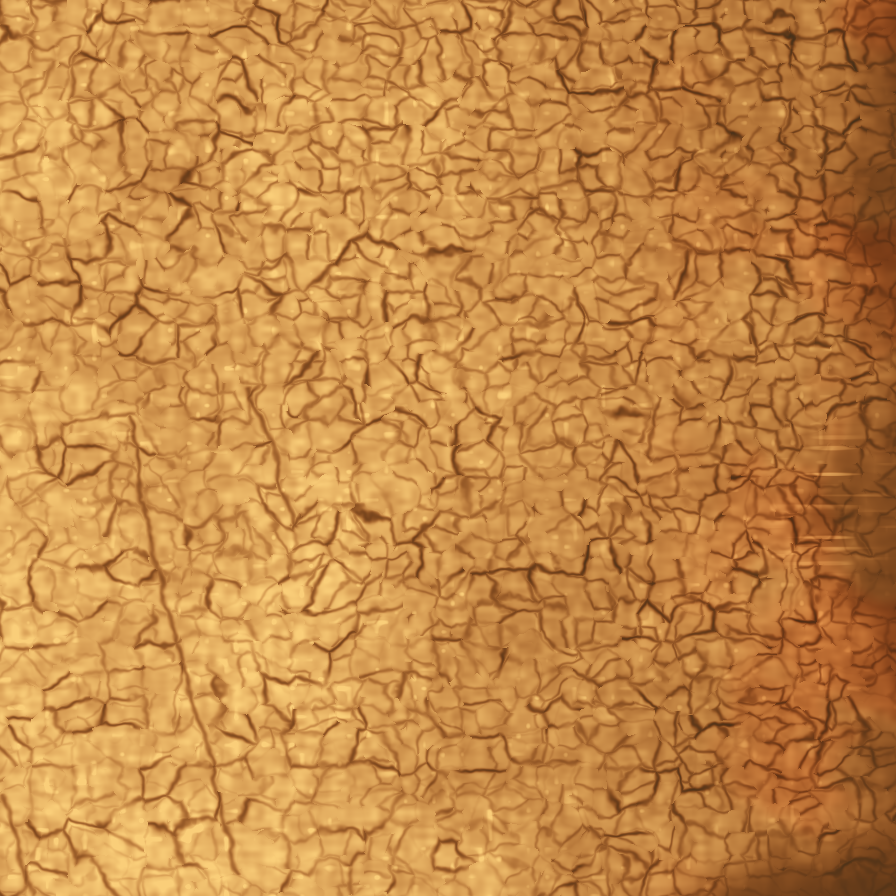
A Shadertoy shader for this texture:

```glsl
// Aged amber varnish with a fine net of brown cracks, darkening to the right edge.

float hash(vec2 p) {
    return fract(sin(dot(p, vec2(127.1, 311.7))) * 43758.5453);
}

float noise(vec2 p) {
    vec2 i = floor(p), f = fract(p);
    f = f * f * (3.0 - 2.0 * f);
    return mix(mix(hash(i), hash(i + vec2(1, 0)), f.x),
               mix(hash(i + vec2(0, 1)), hash(i + vec2(1, 1)), f.x), f.y);
}

float fbm(vec2 p) {
    float sum = 0.0, amp = 0.5;
    for (int i = 0; i < 4; i++) {
        sum += amp * noise(p);
        p = p * 2.03 + 17.3;
        amp *= 0.5;
    }
    return sum / 0.9375;
}

// Jittered cell centre; low jitter keeps the plates roughly square
vec2 cellPoint(vec2 id) {
    return id + 0.5 + 0.72 * (vec2(hash(id), hash(id + 57.3)) - 0.5);
}

// Voronoi borders, each with its own depth so that many fade or vanish
float crackNet(vec2 p, float width) {
    vec2 base = floor(p), nearId = base, nearPt = vec2(0);
    float best = 9.0;
    for (int y = -1; y <= 1; y++)
    for (int x = -1; x <= 1; x++) {
        vec2 id = base + vec2(x, y);
        vec2 c = cellPoint(id);
        float d = dot(c - p, c - p);
        if (d < best) { best = d; nearId = id; nearPt = c; }
    }
    float crack = 0.0;
    for (int y = -2; y <= 2; y++)
    for (int x = -2; x <= 2; x++) {
        if (x == 0 && y == 0) continue;
        vec2 id = nearId + vec2(x, y);
        vec2 c = cellPoint(id);
        float d = dot(0.5 * (nearPt + c) - p, normalize(c - nearPt));
        float depth = smoothstep(0.12, 0.95, hash(nearId + id + 0.37));
        crack = max(crack, depth * exp(-d * d / (width * width)));
    }
    return crack;
}

// Long single crack from a to b
float longCrack(vec2 p, vec2 a, vec2 b) {
    vec2 ab = b - a;
    float t = clamp(dot(p - a, ab) / dot(ab, ab), 0.0, 1.0);
    float d = length(p - a - ab * t) / 0.0032;
    return exp(-d * d);
}

void mainImage(out vec4 fragColor, in vec2 fragCoord) {
    vec2 uv = fragCoord / iResolution.xy;
    vec2 wobble = vec2(fbm(uv * 22.0), fbm(uv * 22.0 + 40.0)) - 0.5;
    vec2 p = uv + 0.035 * wobble;

    // Crack network: coarse plates plus finer ones, denser to the top and right
    float density = smoothstep(0.1, 0.9, 0.6 * uv.x + 0.35 * uv.y + 0.5 * (fbm(uv * 5.0) - 0.3));
    float coarse = crackNet(p * vec2(25.0, 28.0), 0.075);
    float fine = crackNet(p * vec2(37.0, 42.0) + 9.0, 0.09);
    float fade = 0.5 + 0.7 * smoothstep(0.25, 0.7, noise(uv * 30.0 + 5.0));
    float crack = max(coarse * fade, fine * mix(0.3, 0.85, density));

    // A few long cracks falling through the lower left
    vec2 q = uv + 0.025 * wobble;
    float lines = max(longCrack(q, vec2(0.145, 0.53), vec2(0.175, 0.35)),
                      longCrack(q, vec2(0.175, 0.35), vec2(0.27, 0.02)));
    lines = max(lines, longCrack(q, vec2(0.28, 0.57), vec2(0.33, 0.42)));
    lines = max(lines, longCrack(q, vec2(0.0, 0.11), vec2(0.035, 0.0)));
    crack = max(crack, 0.85 * lines);

    // Varnish tone: light at the lower left, mottled, with soft grain
    float tone = 0.885 - 0.13 * smoothstep(0.25, 0.95, uv.x);
    tone += 0.06 * (1.0 - smoothstep(0.0, 0.65, length(uv - vec2(0.1, 0.08))));
    tone += 0.16 * (fbm(uv * 6.0 + 3.0) - 0.5);
    tone += 0.10 * (noise(uv * vec2(110.0, 65.0)) - 0.5);
    tone += 0.08 * (noise(uv * vec2(60.0, 150.0) + 8.0) - 0.5);
    tone += 0.10 * smoothstep(0.8, 1.0, noise(uv * 95.0 + 31.0));
    tone -= mix(0.30, 0.36, density) * crack;

    // Shaded right edge, dark stain and dim lower right corner
    float ragged = fbm(uv * vec2(9.0, 14.0)) - 0.5;
    float edge = smoothstep(0.90, 1.03, uv.x + 0.12 * ragged);
    float stain = 1.0 - smoothstep(0.2, 1.0, length((uv - vec2(0.95, 0.44)) / vec2(0.08, 0.13)) + ragged);
    float corner = smoothstep(0.0, 0.12, 0.12 - uv.y + 0.35 * (uv.x - 0.95) + 0.08 * ragged)
                 * smoothstep(0.68, 0.85, uv.x);
    float shade = max(max(0.75 * edge, 0.7 * stain), corner);
    tone = mix(tone, 0.30 + 0.12 * tone, shade);

    // Pale horizontal scuffs over the stain
    float scuff = smoothstep(0.66, 0.9, noise(uv * vec2(14.0, 170.0)));
    tone += 0.22 * scuff * (1.0 - smoothstep(0.03, 0.1, length(uv - vec2(0.93, 0.44))));

    // Tone to amber: brown in the dark, golden in the light
    tone = clamp(tone, 0.18, 0.98);
    vec3 amber = vec3(tone, 0.2 - 0.29 * tone + 0.93 * tone * tone,
                            0.2 - 0.62 * tone + 0.92 * tone * tone);
    float rust = smoothstep(0.65, 0.95, uv.x) * smoothstep(0.45, 0.7, fbm(uv * 7.0 + 21.0));
    amber *= mix(vec3(1), vec3(1.0, 0.86, 0.80), rust * (1.0 - corner));
    fragColor = vec4(amber, 1.0);
}
```
